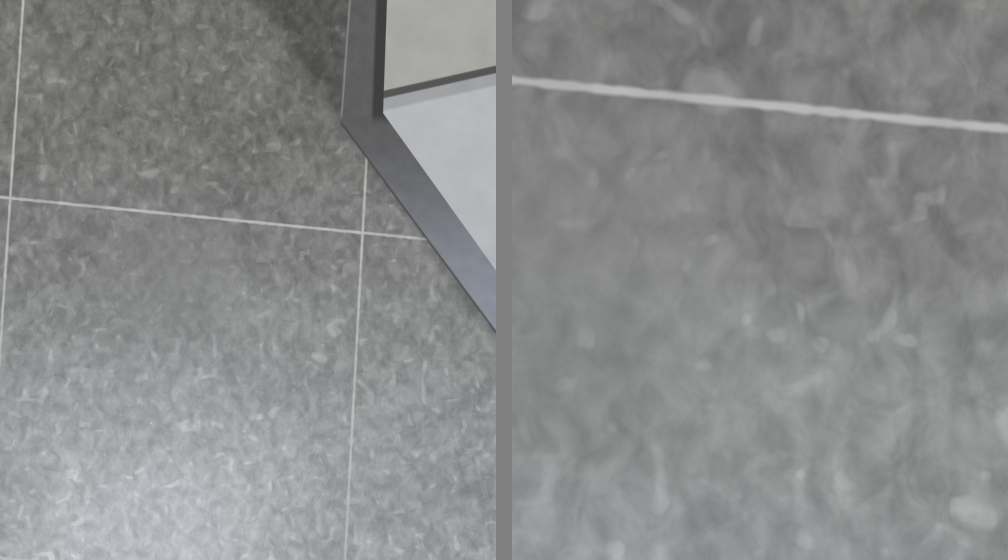
Left: the whole. Right: its middle third, enlarged.
Reproduce this texture procedurally as a Shadertoy shader.

```glsl
// Grey stone floor tiles with pale joints, meeting a skirting and white tiles.
// Joints come from a skewed repeating grid; the skirting is an intersection of
// half planes; the stone is layered value noise under a soft sheen of light.

// Lengths are in canvas heights
const vec2  TILE_SIZE   = vec2(0.633, 0.645);
const vec2  GRID_ORIGIN = vec2(0.0165, 0.648);
const float JOINT_SLOPE = 0.0985;
const vec2  JOINT_HALF  = vec2(0.0027, 0.0031);
const float GRAIN       = 0.19;
const float CLOUDS      = 0.09;

// Corner points of the skirting
const vec2 FOOT_CORNER = vec2(0.609, 0.781);
const vec2 FOOT_TOP    = vec2(0.625, 1.0);
const vec2 FOOT_END    = vec2(0.885, 0.408);
const vec2 LIP_CORNER  = vec2(0.684, 0.798);
const vec2 LIP_TOP     = vec2(0.691, 1.0);
const vec2 LIP_END     = vec2(0.885, 0.518);
const vec2 SHADOW_TOP  = vec2(0.456, 1.0);
const vec2 SEAM_LEFT   = vec2(0.684, 0.831);
const vec2 SEAM_RIGHT  = vec2(0.885, 0.876);
const vec2 SHEEN_POS   = vec2(0.27, 0.03);

const vec3 STONE_FAR   = vec3(0.445, 0.445, 0.437);
const vec3 STONE_NEAR  = vec3(0.595, 0.603, 0.610);
const vec3 JOINT       = vec3(0.74, 0.745, 0.74);
const vec3 SHEEN       = vec3(0.135, 0.14, 0.15);
const vec3 SKIRT_DARK  = vec3(0.37, 0.37, 0.375);
const vec3 SKIRT_LIGHT = vec3(0.54, 0.56, 0.60);
const vec3 LIP_DARK    = vec3(0.25, 0.25, 0.255);
const vec3 WHITE_TILE  = vec3(0.71, 0.72, 0.73);
const vec3 WARM_TILE   = vec3(0.655, 0.655, 0.64);
const vec3 SEAM        = vec3(0.30, 0.30, 0.30);

float hash(vec2 p) {
    vec3 q = fract(vec3(p.xyx) * 0.1031);
    q += dot(q, q.yzx + 33.33);
    return fract((q.x + q.y) * q.z);
}

float noise(vec2 p) {
    vec2 i = floor(p), f = fract(p);
    f = f * f * (3.0 - 2.0 * f);
    return mix(mix(hash(i), hash(i + vec2(1, 0)), f.x),
               mix(hash(i + vec2(0, 1)), hash(i + vec2(1, 1)), f.x), f.y);
}

float fbm(vec2 p) {
    float sum = 0.0, amp = 0.5;
    for (int i = 0; i < 4; i++) {
        sum += amp * noise(p);
        p = mat2(1.6, 1.2, -1.2, 1.6) * p + 17.3;
        amp *= 0.55;
    }
    return sum - 0.5;
}

// Signed distance to the line a-b, positive on its right
float rightOf(vec2 p, vec2 a, vec2 b) {
    vec2 d = normalize(b - a);
    return dot(p - a, vec2(d.y, -d.x));
}

float fill(float d, float soft) { return smoothstep(-soft, soft, d); }

vec3 floorColor(vec2 p, float soft) {
    // Stone: light falls off with distance, with a sheen near the bottom
    vec3 col = mix(STONE_FAR, STONE_NEAR, smoothstep(0.95, 0.0, p.y));
    vec2 s = (p - SHEEN_POS) / vec2(0.25, 0.27);
    col += SHEEN * exp(-dot(s, s));
    vec2 warp = 0.012 * vec2(noise(p * 50.0), noise(p * 50.0 + 9.0));
    float grain = fbm((p + warp) * vec2(85.0, 65.0));
    float calm = 1.0 - 0.55 * exp(-dot(p - vec2(0.32, 0.52), p - vec2(0.32, 0.52)) * 60.0);
    col += GRAIN * grain * calm + CLOUDS * fbm(p * 9.0 + 4.0);
    col += 0.07 * smoothstep(0.73, 0.95, noise((p + warp) * 72.0 + 31.0)) * calm;

    // Joints: distance to the nearest line of the skewed grid
    float lean = 0.067 - 0.021 * p.x;
    vec2 q = p - GRID_ORIGIN + vec2(-lean * (p.y - 0.62), JOINT_SLOPE * p.x);
    vec2 d = abs(fract(q / TILE_SIZE + 0.5) - 0.5) * TILE_SIZE;
    vec2 w = JOINT_HALF * (0.8 + 0.4 * noise(p * 130.0));
    vec2 line = smoothstep(w + soft, w - soft - 0.001, d);
    float wear = 0.72 + 0.28 * noise(p * 45.0 + 7.0);
    col = mix(col, JOINT, max(line.x, line.y) * wear);

    // Shadow cast beside the skirting
    float shade = rightOf(p, FOOT_CORNER, SHADOW_TOP);
    return col * (1.0 - 0.21 * fill(shade, 0.018));
}

vec3 whiteTiles(vec2 p, float soft) {
    float seam = rightOf(p, SEAM_RIGHT, SEAM_LEFT);
    vec3 col = mix(WHITE_TILE, WARM_TILE, fill(seam, soft));
    col += 0.05 * fbm(p * 28.0);
    col *= 1.0 - 0.13 * fill(seam + 0.028, 0.004) * fill(-seam, soft);
    return mix(col, SEAM, 0.9 * fill(0.0065 - abs(seam), soft + 0.001));
}

void mainImage(out vec4 fragColor, in vec2 fragCoord) {
    vec2 p = fragCoord / iResolution.y;
    float soft = max(0.0013, 0.8 / iResolution.y);
    vec3 col = floorColor(p, soft);

    // Skirting: dark upright face, lighter along the diagonal
    float upright = rightOf(p, FOOT_CORNER, FOOT_TOP);
    float foot = min(upright, rightOf(p, FOOT_END, FOOT_CORNER));
    float lipSide = rightOf(p, LIP_CORNER, LIP_TOP);
    float lip = min(lipSide, rightOf(p, LIP_END, LIP_CORNER));
    vec3 skirt = mix(SKIRT_LIGHT, SKIRT_DARK, smoothstep(0.45, 0.79, p.y));
    skirt += 0.05 * fbm(p * 60.0);
    float upper = smoothstep(0.775, 0.80, p.y);
    skirt = mix(skirt, LIP_DARK, upper * fill(lipSide + 0.019, 0.004));
    col = mix(col, skirt, fill(foot, soft));

    // Foot line: pale beside the upright, dark under the diagonal
    float footLine = fill(0.002 - abs(foot), soft);
    col = mix(col, mix(LIP_DARK, JOINT * 0.8, upper), 0.55 * footLine);

    col = mix(col, whiteTiles(p, soft), fill(lip, soft));
    fragColor = vec4(clamp(col, 0.0, 1.0), 1.0);
}
```
